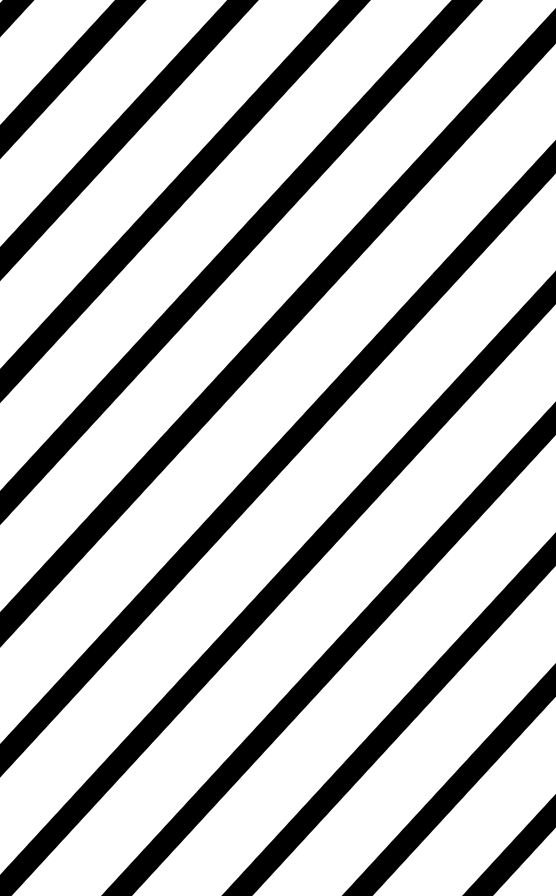
This pattern is drawn by a Shadertoy shader. Its source:

```glsl
// Black diagonal stripes on white, rising to the right, with a slightly wider pitch below the middle stripe.

// Signed distance to the nearest stripe, in canvas heights
float stripeDistance(vec2 p) {
    // Drop below the top edge, measured along the stripe direction to the left side
    float drop = 1.0 - p.y + 1.087 * p.x;
    float offset = drop - 0.7032;
    bool upper = offset < 0.0;

    // Stripes repeat outwards from the middle one
    float pitch = upper ? 0.1361 : 0.1460;
    float index = round(offset / pitch);
    float halfWidth = index == 0.0 ? 0.0199 : (upper ? 0.0192 : 0.0188);

    // Turn the vertical measure into a perpendicular distance
    return (abs(offset - index * pitch) - halfWidth) / length(vec2(1.087, 1.0));
}

void mainImage(out vec4 fragColor, in vec2 fragCoord) {
    vec2 p = fragCoord / iResolution.y;

    // One pixel of edge smoothing
    float white = clamp(stripeDistance(p) * iResolution.y + 0.5, 0.0, 1.0);
    fragColor = vec4(vec3(white), 1.0);
}
```
